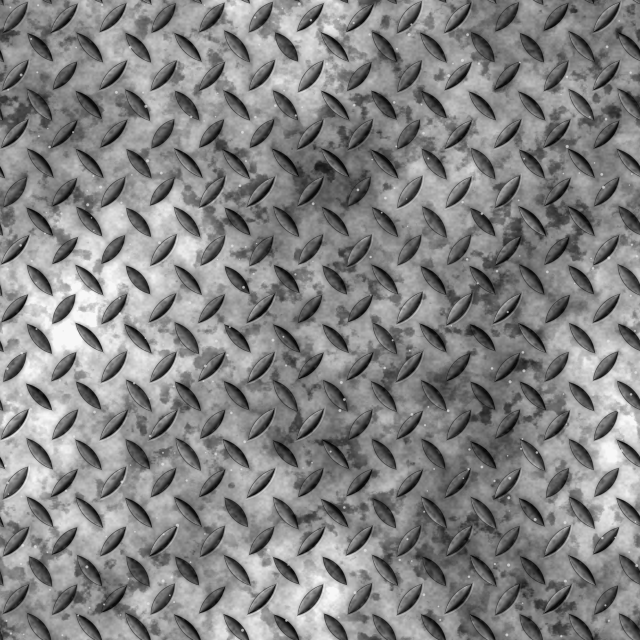
Reproduce this texture procedurally as a WebGL 2 fragment shader.

```glsl
#version 300 es
precision highp float;
// Worn steel tread plate: two interleaved lattices of pointed raised lugs,
// leaning right and left, shaded from the left over a mottled grey sheet.
// All noise is wrapped on whole periods, so the square tiles seamlessly.

#define LUG_COUNT vec2(13.0, 11.0)
#define LUG_LENGTH 0.0305
#define LUG_WIDTH 0.0098
#define LUG_ANGLE 0.86
#define PLATE_TONE 0.69
#define CLOUD_AMOUNT 0.72
#define STAIN_AMOUNT 0.42
#define SPOT_AMOUNT 0.27
#define GRAIN_AMOUNT 0.17
#define FLECK_CELLS 46.0

uniform vec2 u_resolution;
out vec4 fragColor;

float hash(vec2 p) {
    return fract(sin(dot(p, vec2(127.1, 311.7))) * 43758.5453);
}

// Value noise wrapping after a whole number of cells
float noise(vec2 uv, float period) {
    vec2 p = uv * period;
    vec2 i = floor(p);
    vec2 f = p - i;
    f = f * f * (3.0 - 2.0 * f);
    vec2 a = mod(i, period);
    vec2 b = mod(i + 1.0, period);
    float seed = period * 0.37;
    return mix(mix(hash(a + seed), hash(vec2(b.x, a.y) + seed), f.x),
               mix(hash(vec2(a.x, b.y) + seed), hash(b + seed), f.x), f.y);
}

float fbm(vec2 uv, float period) {
    float sum = 0.0;
    float weight = 0.533;
    for (int k = 0; k < 4; k++) {
        sum += weight * noise(uv, period);
        period *= 2.0;
        weight *= 0.5;
    }
    return sum;
}

// Bare sheet: broad clouds, stains, dark pitting and fine grain
float plateTone(vec2 uv, float grain) {
    float clouds = fbm(uv, 4.0) - 0.5;
    float stains = fbm(uv, 23.0) - 0.5;
    float pitting = smoothstep(0.5, 0.72, fbm(uv, 58.0));
    float patches = smoothstep(0.3, 0.65, noise(uv, 17.0));
    float tone = PLATE_TONE + CLOUD_AMOUNT * clouds + STAIN_AMOUNT * stains;
    tone += 0.035 * cos(6.28318 * (uv.x - 0.25));
    return tone - SPOT_AMOUNT * pitting * mix(0.4, 1.0, patches) + GRAIN_AMOUNT * grain;
}

// Sparse bright flecks, one candidate per cell
float flecks(vec2 uv, float pixel) {
    vec2 p = uv * FLECK_CELLS;
    vec2 id = mod(floor(p), FLECK_CELLS);
    vec2 center = 0.2 + 0.6 * vec2(hash(id + 3.1), hash(id + 8.7));
    float radius = mix(0.0008, 0.0024, hash(id + 5.3));
    float d = length(fract(p) - center) / FLECK_CELLS - radius;
    return step(0.86, hash(id + 1.9)) * (1.0 - smoothstep(-pixel, pixel, d));
}

// Lays one lattice of lugs over the tone; lean is +1 (right) or -1 (left)
float addLugs(float tone, vec2 uv, vec2 center, float lean, float grain, float pixel) {
    vec2 p = uv * LUG_COUNT - center + 0.5;
    vec2 id = mod(floor(p), LUG_COUNT) + 20.0 * lean;
    float vary = hash(id + 0.7);
    float wear = hash(id + 4.3);
    vec2 jitter = 0.0024 * (vec2(hash(id + 2.1), hash(id + 6.5)) - 0.5);
    vec2 local = (fract(p) - 0.5) / LUG_COUNT - jitter;

    // Lug frame: x points to the shaded right side, y runs along the lug
    float angle = LUG_ANGLE + 0.12 * (vary - 0.5);
    vec2 axis = vec2(lean * cos(angle), sin(angle));
    vec2 q = vec2(dot(local, vec2(axis.y, -axis.x)), dot(local, axis));

    // Pointed lens made of two arcs
    float halfLength = LUG_LENGTH * mix(0.94, 1.05, wear);
    float halfWidth = LUG_WIDTH * mix(0.9, 1.08, vary);
    float radius = (halfLength * halfLength + halfWidth * halfWidth) / (2.0 * halfWidth);
    float inset = radius - halfWidth;
    float d = length(vec2(abs(q.x) + inset, q.y)) - radius;
    float span = sqrt(max(radius * radius - q.y * q.y, 0.0)) - inset;
    float side = q.x / max(span, 0.001);

    // Contact shadow and a thin pale rim on the sheet
    float right = smoothstep(-0.004, 0.004, q.x);
    tone *= 1.0 - mix(0.20, 0.32, right) * exp(-max(d, 0.0) / 0.0035);
    float rim = exp(-pow((d - 0.0022) / 0.0011, 2.0));
    tone += 0.16 * rim * right * step(0.0, lean) * wear;

    // Lit face falling into a dark flank
    float lit = (lean > 0.0 ? 0.47 : 0.40) + 0.15 * (wear - 0.5);
    float flank = smoothstep(-0.25, 0.75, side + 0.6 * grain);
    float face = mix(lit, mix(0.09, 0.2, vary), flank);
    face += 0.13 * exp(-pow((side + 0.75) / 0.2, 2.0)) * wear;
    face += 0.25 * grain + 0.22 * (tone - 0.6);
    face *= mix(0.55, 1.0, smoothstep(0.0, 0.0018, -d));
    return mix(tone, face, 1.0 - smoothstep(-pixel, pixel, d));
}

void main() {
    vec2 uv = gl_FragCoord.xy / u_resolution;
    float pixel = max(0.0008, 0.75 / u_resolution.y);
    float grain = 0.6 * noise(uv, 150.0) + 0.4 * noise(uv, 290.0) - 0.5;
    float tone = plateTone(uv, grain);
    tone = addLugs(tone, uv, vec2(0.31, 0.70), 1.0, grain, pixel);
    tone = addLugs(tone, uv, vec2(0.81, 0.19), -1.0, grain, pixel);
    tone = mix(tone, 0.92, 0.7 * flecks(uv, pixel));
    fragColor = vec4(vec3(clamp(tone, 0.04, 0.97)), 1.0);
}
```
